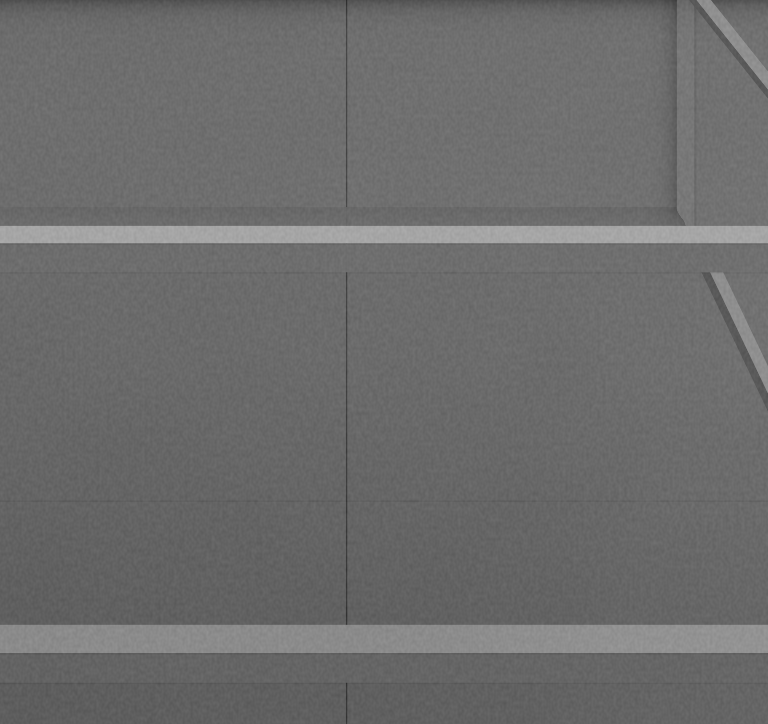
Write a Shadertoy shader that draws this texture.

```glsl
// Grey sheet-metal wall with two bright horizontal ledges, a post and two braces.
// Flat parts are box-filtered bands layered back to front over soft shading;
// gradient noise adds the fine grain. One unit is the canvas height.

const float ASPECT = 1.062;

vec2 gradientAt(vec2 cell) {
    float angle = 6.2832 * fract(sin(dot(cell, vec2(127.1, 311.7))) * 4375.85);
    return vec2(cos(angle), sin(angle));
}

float gradientNoise(vec2 p) {
    vec2 i = floor(p), f = p - i;
    vec2 u = f * f * f * (f * (f * 6.0 - 15.0) + 10.0);
    vec2 e = vec2(0.0, 1.0);
    float a = dot(gradientAt(i), f);
    float b = dot(gradientAt(i + e.yx), f - e.yx);
    float c = dot(gradientAt(i + e.xy), f - e.xy);
    float d = dot(gradientAt(i + e.yy), f - e.yy);
    return mix(mix(a, b, u.x), mix(c, d, u.x), u.y);
}

// Share of a pixel centred on x that lies between lo and hi.
float band(float x, float lo, float hi) {
    float px = 1.0 / iResolution.y;
    return clamp(min(x + 0.5 * px, hi) - max(x - 0.5 * px, lo), 0.0, px) / px;
}

// Slanted bar: a dark underside beside a lit face; s runs across the bar.
float brace(float grey, float s, float left, float under, float face, float mask) {
    grey = mix(grey, 0.35, mask * band(s, left, left + under));
    return mix(grey, 0.56, mask * band(s, left + under, left + under + face));
}

void mainImage(out vec4 fragColor, in vec2 fragCoord) {
    vec2 p = fragCoord / iResolution.xy * vec2(ASPECT, 1.0);
    float upper = band(p.y, 0.688, 2.0);
    float lower = band(p.y, -1.0, 0.624);

    // Wall shading: brighter upwards and to the right, shadowed at the top edge
    float grey = mix(0.375, 0.425, smoothstep(0.0, 0.65, p.y));
    grey += 0.012 * upper + 0.016 * (p.x - 0.5);
    grey += 0.012 * lower * smoothstep(0.72, 1.0, p.x - 0.2 * (p.y - 0.4));
    grey -= 0.12 * exp(-(1.0 - p.y) / 0.014);

    // Sheet seams
    grey -= 0.16 * band(p.x, 0.4784, 0.4802);
    grey -= 0.035 * band(p.y, 0.3070, 0.3086);

    // Recess behind the upper ledge
    float recess = band(p.y, 0.688, 0.714) * band(p.x, -1.0, 0.936);
    grey = mix(grey, 0.405 + 0.02 * smoothstep(0.714, 0.69, p.y), recess * 0.9);

    // Post with its soft shadow and tapered foot
    float postLeft = 0.936 + 0.012 * (1.0 - smoothstep(0.688, 0.712, p.y));
    grey -= 0.09 * upper * exp(-max(postLeft - p.x, 0.0) / 0.012) * step(p.x, postLeft);
    float post = upper * band(p.x, postLeft, 0.960);
    grey = mix(grey, 0.47 - 0.07 * exp(-(1.0 - p.y) / 0.02), post);
    grey -= 0.03 * upper * band(p.x, 0.960, 0.963);

    // Braces running down to the right
    grey = brace(grey, p.x - 0.80 * (1.0 - p.y), 0.953, 0.010, 0.020, upper);
    grey = brace(grey, p.x - 0.478 * (0.624 - p.y), 0.970, 0.012, 0.018, lower);

    // Ledges: lit top face, then a front lip in shade
    for (int i = 0; i < 2; i++) {
        float k = float(i);
        float top = mix(0.688, 0.137, k);
        float faceEnd = mix(0.664, 0.098, k);
        float lipEnd = mix(0.624, 0.057, k);
        float lip = mix(0.432, 0.396, k) + 0.012 * (p.x - 0.5);
        float face = mix(0.65, 0.545, k) + 0.03 * k * smoothstep(0.5, 1.0, p.x);
        grey = mix(grey, lip, band(p.y, lipEnd, faceEnd));
        grey = mix(grey, face, band(p.y, faceEnd, top));
        grey -= 0.025 * band(p.y, lipEnd - 0.002, lipEnd);
        grey -= 0.035 * band(p.y, faceEnd - 0.002, faceEnd);
    }

    // Fine grain over faint blotches
    grey += 0.035 * gradientNoise(p * vec2(270.0, 190.0));
    grey += 0.020 * gradientNoise(p * vec2(130.0, 90.0) + 37.0);
    grey += 0.006 * gradientNoise(p * 9.0 + 11.0);

    fragColor = vec4(vec3(clamp(grey, 0.0, 1.0)), 1.0);
}
```
